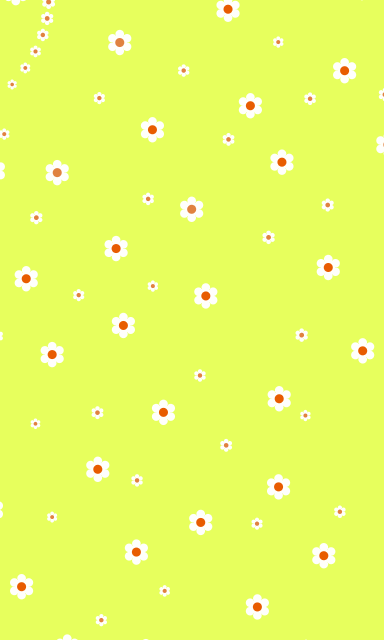
Reproduce this pattern procedurally as a WebGL 2 fragment shader.

```glsl
#version 300 es
precision highp float;
// Scattered six-petal daisies, large and small, on a flat lime ground.
// Two interleaved jittered grids keep the blossoms apart; a short curved
// trail of small ones bends through the upper left corner.

uniform vec2 u_resolution;
out vec4 fragColor;

const vec3 LIME = vec3(0.906, 1.0, 0.365);
const vec3 WHITE = vec3(1.0, 1.0, 0.99);
const vec3 ORANGE = vec3(0.91, 0.36, 0.0);
const vec3 PALE_ORANGE = vec3(0.88, 0.51, 0.25);

// Lengths are fractions of the canvas height
const float CELL = 0.148;
const float LARGE_RADIUS = 0.0198;
const float SMALL_RADIUS = 0.0100;
const float JITTER = 0.40;
const float GRID_TILT = 0.36;
const int TRAIL_COUNT = 6;
const vec2 TRAIL_MIDDLE = vec2(0.055, 0.935);
const float TRAIL_CLEARING = 0.073;

vec2 hash2(vec2 cell, float seed) {
    vec3 p = fract(vec3(cell.xyx + seed * 7.31) * vec3(0.1031, 0.1030, 0.0973));
    p += dot(p, p.yzx + 33.33);
    return fract((p.xx + p.yz) * p.zy);
}

mat2 rotation(float angle) {
    float c = cos(angle), s = sin(angle);
    return mat2(c, s, -s, c);
}

float coverage(float distanceToEdge, float pixel) {
    return clamp(0.5 - distanceToEdge / pixel, 0.0, 1.0);
}

// Six round petals around a white core, one petal pointing up
float petalDistance(vec2 p, float radius) {
    float sector = radians(60.0);
    float angle = atan(p.x, p.y + 1e-6);
    angle -= sector * floor(angle / sector + 0.5);
    vec2 folded = length(p) * vec2(cos(angle), sin(angle));
    float petal = length(folded - vec2(0.66 * radius, 0.0)) - 0.34 * radius;
    return min(petal, length(p) - 0.58 * radius);
}

vec3 paintDaisy(vec3 base, vec2 p, float radius, vec3 eyeColor, float pixel) {
    if (length(p) > radius + pixel) return base;
    vec3 color = mix(base, WHITE, coverage(petalDistance(p, radius), pixel));
    return mix(color, eyeColor, coverage(length(p) - 0.355 * radius, pixel));
}

// Canvas position of a blossom in a tilted grid cell
vec2 blossomCenter(vec2 cell, float offset, float seed, mat2 tilt) {
    vec2 shift = (hash2(cell, seed) - 0.5) * JITTER;
    return tilt * ((cell + offset + shift) * CELL);
}

bool inClearing(vec2 center) {
    return distance(center, TRAIL_MIDDLE) < TRAIL_CLEARING;
}

vec3 paintScatter(vec3 color, vec2 p, float pixel) {
    mat2 tilt = rotation(GRID_TILT);
    vec2 home = floor(transpose(tilt) * p / CELL);
    for (int y = -1; y <= 1; y++) {
        for (int x = -1; x <= 1; x++) {
            vec2 cell = home + vec2(x, y);
            vec2 traits = hash2(cell, 5.0);

            // Small blossoms sit near the cell corners
            vec2 small = blossomCenter(cell, 0.0, 1.0, tilt);
            float smallRadius = SMALL_RADIUS * mix(0.72, 1.05, sqrt(traits.x));
            if (!inClearing(small))
                color = paintDaisy(color, p - small, smallRadius, PALE_ORANGE, pixel);

            // Large blossoms sit near the middles, some paler towards the top
            vec2 large = blossomCenter(cell, 0.5, 2.0, tilt);
            float paleChance = 0.6 * smoothstep(0.55, 0.8, large.y);
            vec3 eye = traits.y < paleChance ? PALE_ORANGE : ORANGE;
            if (!inClearing(large))
                color = paintDaisy(color, p - large, LARGE_RADIUS, eye, pixel);
        }
    }
    return color;
}

vec3 paintTrail(vec3 color, vec2 p, float pixel) {
    for (int i = 0; i < TRAIL_COUNT; i++) {
        float t = float(i) / float(TRAIL_COUNT - 1);
        vec2 center = vec2(0.076 - 0.057 * t * t, 0.997 - 0.129 * t);
        float radius = SMALL_RADIUS * mix(1.1, 0.78, t);
        color = paintDaisy(color, p - center, radius, PALE_ORANGE, pixel);
    }
    return color;
}

void main() {
    vec2 p = gl_FragCoord.xy / u_resolution.y;
    float pixel = 1.0 / u_resolution.y;
    vec3 color = paintScatter(LIME, p, pixel);
    color = paintTrail(color, p, pixel);
    fragColor = vec4(color, 1.0);
}
```
